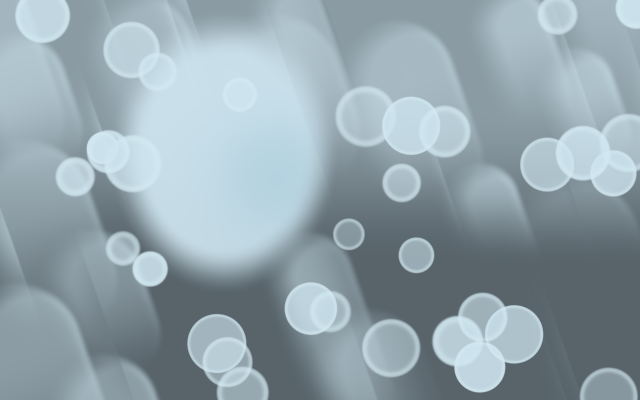
Reproduce this background procedurally as a Shadertoy shader.

```glsl
// Pale blue bokeh discs over soft slanted light trails on slate grey.

const vec3 SLATE = vec3(0.33, 0.375, 0.40);
const vec3 PALE = vec3(0.80, 0.89, 0.93);
const vec3 AQUA = vec3(0.67, 0.80, 0.86);
const vec3 RIM = vec3(0.84, 0.925, 0.955);

const vec2 ALONG = vec2(0.33, -0.944);   // direction in which trails fall
const vec2 ACROSS = vec2(0.944, 0.33);   // perpendicular, to the right

const vec2 GLOW_CENTER = vec2(0.56, 0.62);
const vec2 GLOW_RADII = vec2(0.29, 0.36);
const vec2 AQUA_CENTER = vec2(0.69, 0.56);

const ivec2 TRAIL_GRID = ivec2(5, 4);
const vec2 TRAIL_CELL = vec2(0.36, 0.29);
const int STREAK_COUNT = 18;
const ivec2 BOKEH_GRID = ivec2(8, 5);
const float BOKEH_CELL = 0.2;
const float BOKEH_CHANCE = 0.70;
const float PARTNER_CHANCE = 0.45;

vec4 hash4(vec2 p) {
    vec4 q = fract(p.xyxy * vec4(0.1031, 0.1030, 0.0973, 0.1099));
    q += dot(q, q.wzxy + 33.33);
    return fract((q.xxyz + q.yzzw) * q.zywx);
}

// Lit region: everything but the lower right corner.
float litArea(vec2 p) {
    float upper = smoothstep(0.33, 0.58, p.y);
    float left = 1.0 - smoothstep(0.80, 1.08, dot(p, ACROSS));
    return max(upper, left);
}

// Round-headed trail, crisp on its right side and hazy on its left.
float trail(vec2 p, vec2 head, float radius, float len) {
    vec2 q = p - head;
    float fall = dot(q, ALONG);
    float dist = length(q - ALONG * clamp(fall, 0.0, len)) - radius;
    float side = smoothstep(-0.6 * radius, radius, dot(q, ACROSS));
    float haze = mix(0.11, 0.018, side);
    float body = smoothstep(0.0, -haze, dist);
    float edge = exp(-pow((dist + 0.018) / 0.012, 2.0)) * side;
    float fade = 1.0 - smoothstep(0.0, len + radius, fall);
    return (body + 0.25 * edge) * fade;
}

float trails(vec2 p, float light) {
    float lit = litArea(p);
    for (int j = 0; j < TRAIL_GRID.y; j++)
    for (int i = 0; i < TRAIL_GRID.x; i++) {
        vec2 cell = vec2(i, j);
        vec4 h = hash4(cell + 17.0);
        vec2 head = (cell + h.xy) * TRAIL_CELL - vec2(0.15, 0.05);
        float radius = mix(0.10, 0.20, h.z);
        float len = mix(0.12, 0.32, h.w);
        float strength = mix(0.25, 0.60, fract(h.x * 7.0 + h.w));
        light = mix(light, 0.95, strength * lit * trail(p, head, radius, len));
    }
    return light;
}

// Narrow slanted glints, a few of them dark.
float streaks(vec2 p, float light) {
    float lit = litArea(p);
    for (int i = 0; i < STREAK_COUNT; i++) {
        vec4 h = hash4(vec2(i, 53));
        vec4 k = hash4(vec2(i, 91));
        float inset = (float(i) + h.x) / float(STREAK_COUNT) * 1.9 - dot(p, ACROSS);
        float width = mix(0.008, 0.06, h.y * h.y);
        float profile = smoothstep(0.0, 0.007, inset) * exp(-max(inset, 0.0) / width);
        float reach = (p.y - h.z * 1.1) / mix(0.10, 0.22, h.w);
        float target = k.x < 0.18 ? 0.2 : 1.0;
        float strength = mix(0.25, 0.65, k.y) * mix(0.25, 1.0, lit);
        light = mix(light, target, strength * profile * exp(-reach * reach));
    }
    return light;
}

vec3 bokehDisc(vec3 color, vec2 p, vec2 center, vec2 h, float pixel) {
    float radius = mix(0.038, 0.077, h.x);
    float blur = max(mix(0.003, 0.009, fract(h.x * 5.0 + h.y)), 1.5 * pixel);
    float dist = length(p - center) - radius;
    float fill = smoothstep(0.5 * blur, -0.5 * blur, dist);
    float ring = exp(-pow((dist + blur) / blur, 2.0)) * fill;
    color = mix(color, PALE + 0.01, fill * mix(0.35, 0.92, h.y));
    return mix(color, RIM, 0.5 * ring);
}

vec3 bokeh(vec3 color, vec2 p, float pixel) {
    for (int j = 0; j < BOKEH_GRID.y; j++)
    for (int i = 0; i < BOKEH_GRID.x; i++) {
        vec2 cell = vec2(i, j);
        vec4 h = hash4(cell + 131.0);
        vec4 k = hash4(cell + 211.0);
        if (k.x > BOKEH_CHANCE) continue;
        vec2 center = (cell + h.xy) * BOKEH_CELL;
        color = bokehDisc(color, p, center, h.zw, pixel);
        if (k.y > PARTNER_CHANCE) continue;
        float turn = 6.2832 * k.z;
        vec2 partner = center + 0.085 * vec2(cos(turn), sin(turn));
        color = bokehDisc(color, p, partner, fract(h.wz + k.zw), pixel);
    }
    return color;
}

void mainImage(out vec4 fragColor, in vec2 fragCoord) {
    float pixel = 1.0 / iResolution.y;
    vec2 p = fragCoord * pixel;

    // Soft backdrop and the large glow
    float light = 0.03 + 0.42 * smoothstep(0.33, 0.72, p.y);
    light = trails(p, light);
    float glow = smoothstep(1.0, 0.66, length((p - GLOW_CENTER) / GLOW_RADII));
    light = mix(light, 1.0, 0.93 * glow);
    light = streaks(p, light);

    // Colour, then the small discs in front
    vec3 color = mix(SLATE, PALE, light);
    vec2 toAqua = (p - AQUA_CENTER) / 0.15;
    color = mix(color, AQUA, 0.65 * glow * exp(-dot(toAqua, toAqua)));
    fragColor = vec4(bokeh(color, p, pixel), 1.0);
}
```
